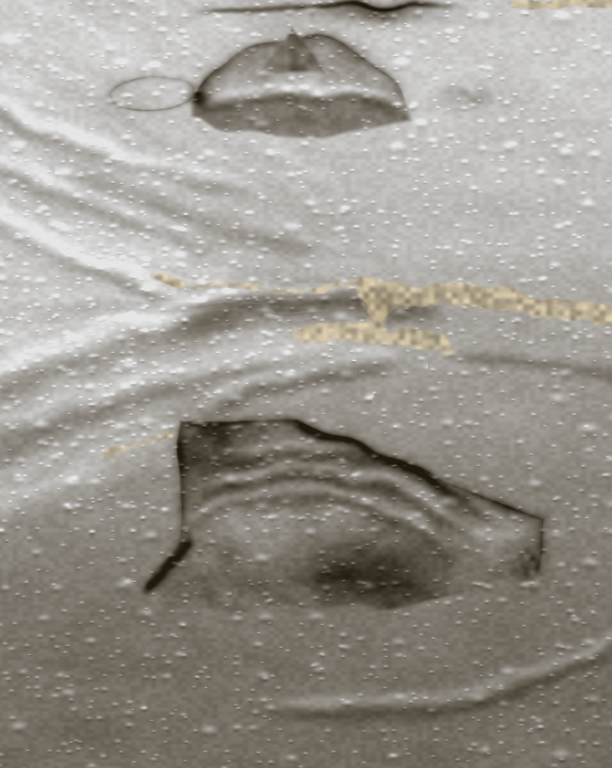
Reproduce this texture procedurally as a Shadertoy shader.

```glsl
// Wet grey mud with two bursting mounds, flowing folds, pale froth and bubbles.

float hash(vec2 p) {
  vec3 q = fract(p.xyx * .1031);
  q += dot(q, q.yzx + 33.33);
  return fract((q.x + q.y) * q.z);
}

float noise(vec2 p) {
  vec2 i = floor(p), f = fract(p);
  f = f * f * (3. - 2. * f);
  return mix(mix(hash(i), hash(i + vec2(1, 0)), f.x),
             mix(hash(i + vec2(0, 1)), hash(i + 1.), f.x), f.y);
}

// Layered noise centred on zero
float grain(vec2 p) {
  float sum = -.47, amp = .5;
  for (int i = 0; i < 4; i++) {
    sum += amp * noise(p);
    p = mat2(1.6, 1.2, -1.2, 1.6) * p + 7.3;
    amp *= .5;
  }
  return sum;
}

float blob(vec2 p, float x, float y, float rx, float ry) {
  vec2 q = (p - vec2(x, y)) / vec2(rx, ry);
  return exp(-dot(q, q));
}

// Soft stroke between the ends (xy, zw), bowed sideways
float band(vec2 p, vec4 ends, float bend, float width) {
  vec2 e = ends.zw - ends.xy, r = p - ends.xy;
  float len = length(e), t = dot(r, e) / (len * len);
  float d = ((e.x * r.y - e.y * r.x) / len - bend * 4. * t * (1. - t)) / width;
  return exp(-d * d) * smoothstep(-.05, .15, t) * smoothstep(-.05, .15, 1. - t);
}

// Lit upper side, shaded lower side
float fold(vec2 p, vec4 ends, float bend, float width) {
  vec2 s = vec2(0, width * .8);
  return band(p - s, ends, bend, width) - band(p + s, ends, bend, width);
}

float flowingMud(vec2 p) {
  float v = mix(.44, .79, smoothstep(.03, .95, p.y)) + .1 * blob(p, .02, .56, .24, .2);
  // Streaks follow the current on the left
  float slope = mix(.45, -.55, smoothstep(.52, .7, p.y));
  v += .22 * grain(vec2(p.x * 5., (p.y - slope * p.x) * 32.))
    * (1. - smoothstep(.25, .6, p.x)) * smoothstep(.25, .42, p.y);
  for (float i = 0.; i < 3.; i++)
    v += .12 * fold(p, vec4(-.05, .88 - .065 * i, .33 - .04 * i, .75 - .07 * i), -.013, .01);
  v -= .14 * band(p, vec4(.08, .77, .42, .67), -.012, .018);
  // Central swell and its long tails
  v -= .27 * band(p, vec4(.22, .58, .58, .59), .02, .02);
  v += .12 * band(p, vec4(.2, .6, .56, .62), .016, .006);
  v += .14 * fold(p, vec4(-.05, .48, .34, .6), .015, .018);
  v += .11 * fold(p, vec4(-.05, .42, .5, .55), .018, .015);
  v += .14 * band(p, vec4(-.06, .32, .25, .45), 0., .028);
  v += .16 * fold(p, vec4(.26, .47, .52, .53), .012, .01);
  v -= .14 * band(p, vec4(.58, .54, .85, .5), .004, .01);
  // Lower right ripple and top edge crack
  v += .12 * fold(p, vec4(.34, .085, .84, .18), -.045, .01);
  v -= .42 * blob(p, .49, .985, .07, .017);
  v -= .35 * band(p, vec4(.25, .982, .6, .99), .004, .004);
  return v + .09 * grain(p * vec2(9, 22));
}

float upperMound(vec2 p, float v) {
  vec2 q = p - vec2(.39, .845);
  float d = max(length(q / vec2(.14, .105)) * .1 - .1, 1.2 * q.x * q.x - .022 - q.y);
  float body = .57 + .13 * blob(q, 0., .05, .12, .018) - .13 * blob(q, 0., 0., .12, .022);
  body += .16 * fold(q, vec4(-.13, .015, .14, .01), .022, .008) + .2 * grain(p * 40.);
  v = mix(v, body, 1. - smoothstep(-.004, .004, d));
  v -= .32 * exp(-abs(d) * 230.) * smoothstep(0., .05, q.y) * (.4 + noise(p * 35.));
  v -= .36 * blob(q, -.126, .025, .012, .012);
  // Dark central spike
  float spike = max(abs(q.x + .012) + .65 * q.y - .079, .062 - q.y);
  v = mix(v, .31 + .2 * noise(p * 90.), 1. - smoothstep(-.004, .004, spike));
  // Flat side lump
  float lump = length((q + vec2(.192, -.034)) / vec2(.055, .021)) - 1.;
  v -= .22 * exp(-abs(lump) * 9.) * (.4 + noise(p * 50.));
  return v - .25 * blob(q, .22, .03, .03, .012) * noise(p * 99.);
}

float lowerMound(vec2 p, float v) {
  float top = p.y - min(.452, .602 - .39 * p.x);
  float base = .208 + .3 * max(p.x - .54, 0.) - p.y;
  float left = .19 + .045 * smoothstep(.23, .3, p.y) - p.x;
  float d = max(max(top, base), max(left, p.x - .705));
  float body = .44 + .14 * blob(p, .35, .315, .12, .035) + .16 * blob(p, .645, .3, .05, .022);
  for (float i = 0.; i < 3.; i++)
    body += .12 * fold(p, vec4(.24, .32, .59, .28) + i * vec4(.015, .035, .035, .017), .055, .009);
  // Dark hollow and torn corner
  body -= .25 * blob(p, .47, .252, .085, .035) + .13 * blob(p, .53, .22, .04, .025);
  body -= .24 * blob(p, .265, .415, .055, .055) * (.3 + 1.1 * noise(p * 48.));
  v = mix(v, body + .22 * grain(p * vec2(30, 45)), 1. - smoothstep(-.004, .004, d));
  // Rim cracks
  v -= .3 * exp(-abs(d) * 190.) * smoothstep(.24, .3, p.y) * (.4 + noise(p * 35.));
  v -= .24 * band(p, vec4(.36, .455, .63, .345), .004, .007);
  v -= .35 * band(p, vec4(.187, .23, .25, .305), -.004, .007);
  return v - .34 * blob(p, .685, .258, .022, .022) * noise(p * 95.);
}

float bubbles(vec2 p) {
  float light = 0., density = .17 + .2 * blob(p, .15, .56, .25, .2);
  for (float i = 0.; i < 4.; i++) {
    vec2 q = p * (28. + 15. * i) + i * 17.3, c = floor(q);
    vec2 r = fract(q) - .3 - .4 * vec2(hash(c + 1.), hash(c + 6.));
    r /= (.1 + .13 * hash(c + 9.)) * vec2(1.25, .8);
    light += step(hash(c + 4.), density) * exp(-dot(r, r)) * (.1 + .24 * r.y);
  }
  return light;
}

float frothCover(vec2 p) {
  float c = 1.1 * band(p, vec4(.45, .615, .86, .575), .014, .018);
  c += .9 * band(p, vec4(.36, .565, .6, .545), .008, .018) + .9 * blob(p, .487, .605, .016, .022);
  c += .65 * band(p, vec4(.17, .65, .5, .64), -.02, .01);
  c += .65 * band(p, vec4(.12, .4, .24, .44), 0., .014);
  c += .9 * band(p, vec4(.64, .992, .86, .99), 0., .008);
  return smoothstep(.42, .68, c * (.92 + grain(p * 55.)));
}

void mainImage(out vec4 fragColor, in vec2 fragCoord) {
  vec2 p = fragCoord / iResolution.xy * vec2(.797, 1);
  vec2 q = p + .012 * (vec2(noise(p * 24.), noise(p * 24. + 40.)) - .5);
  float v = lowerMound(q, upperMound(q, flowingMud(q)));
  v = clamp(v + bubbles(p) + .07 * (noise(p * vec2(150, 210)) - .5), .12, .9);
  vec3 mud = v - (1. - smoothstep(.4, .9, v)) * vec3(0, .025, .068);
  vec3 froth = vec3(.76, .7, .57) * (.72 + .5 * noise(p * 130.));
  fragColor = vec4(mix(mud, froth, .8 * frothCover(q)), 1);
}
```
